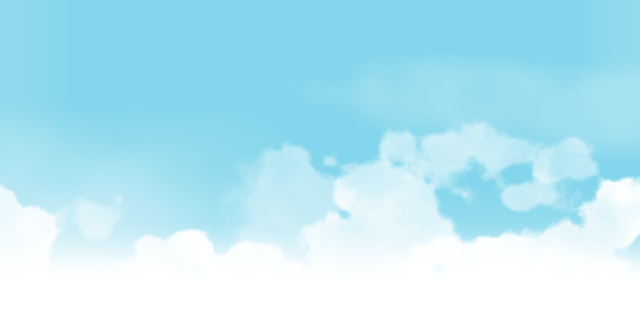
A WebGL 1 fragment shader for this texture:

```glsl
precision highp float;

uniform vec2 u_resolution;

const vec3 SKY = vec3(0.515, 0.838, 0.925);
const vec3 CLOUD = vec3(0.995, 1.0, 1.0);
const float EDGE_SCALE = 13.0;
const float EDGE_DEPTH = 0.11;
const float BODY_SCALE = 8.0;
const float BODY_CONTRAST = 0.7;
const float GROUND_FOG_LOW = 0.12;
const float GROUND_FOG_HIGH = 0.32;

float hash(vec2 cell) {
  return fract(sin(dot(cell, vec2(127.1, 311.7))) * 43758.5);
}

float noise(vec2 p) {
  vec2 i = floor(p);
  vec2 f = fract(p);
  f = f * f * (3.0 - 2.0 * f);
  return mix(mix(hash(i), hash(i + vec2(1.0, 0.0)), f.x),
             mix(hash(i + vec2(0.0, 1.0)), hash(i + vec2(1.0)), f.x), f.y);
}

float fbm(vec2 p) {
  float sum = 0.0;
  float gain = 0.52;
  for (int i = 0; i < 5; i++) {
    sum += gain * noise(p);
    p = mat2(1.6, 1.2, -1.2, 1.6) * p + 7.3;
    gain *= 0.5;
  }
  return sum;
}

// Approximate depth inside an ellipse, negative outside.
float puff(vec2 p, float x, float y, float rx, float ry) {
  vec2 r = vec2(rx, ry);
  return (1.0 - length((p - vec2(x, y)) / r)) * min(rx, ry);
}

float cover(float depth, float softness) {
  return smoothstep(-softness, softness, depth);
}

// Lets a translucent layer cover what remains of the sky.
void addLayer(inout float clear, float alpha) {
  clear *= 1.0 - clamp(alpha, 0.0, 1.0);
}

void main() {
  vec2 p = gl_FragCoord.xy / u_resolution * vec2(2.0, 1.0);
  float rough = (fbm(p * EDGE_SCALE) - 0.5) * EDGE_DEPTH;
  float broad = fbm(p * vec2(3.0, 5.0) + 11.0) - 0.5;
  float body = 1.0 + BODY_CONTRAST * (fbm(p * BODY_SCALE + 4.0) - 0.5);
  float clear = 1.0;

  // Side glows and the broad haze on the left
  addLayer(clear, 0.10 * (1.0 - smoothstep(0.0, 0.28, p.x)));
  addLayer(clear, 0.12 * smoothstep(1.75, 2.0, p.x) * smoothstep(0.5, 0.65, p.y));
  float leftHaze = 1.0 - smoothstep(0.25, 1.05, p.x);
  addLayer(clear, 0.46 * leftHaze * (1.0 - smoothstep(0.30, 0.70, p.y + broad * 0.16)));
  addLayer(clear, 0.16 * (1.0 - smoothstep(0.25, 0.46, p.y)));

  // High veil on the right
  float veil = puff(p, 1.50, 0.70, 0.42, 0.10);
  veil = max(veil, puff(p, 1.88, 0.66, 0.38, 0.12));
  addLayer(clear, 0.20 * body * cover(veil + broad * 0.08 + rough * 0.5, 0.055));

  // Floating clouds
  float drift = puff(p, 1.24, 0.545, 0.065, 0.042);
  drift = max(drift, puff(p, 1.43, 0.530, 0.13, 0.065));
  drift = max(drift, puff(p, 1.40, 0.475, 0.11, 0.050));
  drift = max(drift, puff(p, 1.57, 0.515, 0.11, 0.042));
  float driftFade = 1.0 - 0.35 * smoothstep(1.45, 1.70, p.x);
  addLayer(clear, 0.60 * driftFade * body * cover(drift + rough, 0.020));

  float scraps = puff(p, 1.76, 0.490, 0.085, 0.050);
  scraps = max(scraps, puff(p, 1.79, 0.530, 0.055, 0.028));
  addLayer(clear, 0.45 * body * cover(scraps + rough * 1.2, 0.020));
  float islet = puff(p, 1.66, 0.385, 0.110, 0.048);
  addLayer(clear, 0.50 * body * cover(islet + rough, 0.020));
  float leftScrap = puff(p, 0.28, 0.320, 0.090, 0.055);
  addLayer(clear, 0.38 * body * cover(leftScrap + rough * 1.2, 0.022));

  // Central cumulus: faint left shoulder, bright right tower
  float shoulder = puff(p, 0.91, 0.400, 0.13, 0.125);
  shoulder = max(shoulder, puff(p, 1.00, 0.380, 0.08, 0.100));
  shoulder = max(shoulder, puff(p, 0.88, 0.310, 0.14, 0.150));
  shoulder = max(shoulder, puff(p, 1.02, 0.490, 0.04, 0.020));
  float shoulderSoft = mix(0.055, 0.014, smoothstep(0.76, 0.88, p.x));
  addLayer(clear, 0.42 * body * cover(shoulder + rough, shoulderSoft));

  float tower = puff(p, 1.14, 0.400, 0.10, 0.115);
  tower = max(tower, puff(p, 1.26, 0.340, 0.085, 0.130));
  tower = max(tower, puff(p, 1.17, 0.240, 0.24, 0.130));
  float towerBody = mix(0.82, 0.55, smoothstep(0.32, 0.52, p.y));
  addLayer(clear, towerBody * body * cover(tower + rough, 0.018));

  // Right cumulus and its descending slope
  float right = puff(p, 1.93, 0.375, 0.065, 0.070);
  right = max(right, puff(p, 1.91, 0.290, 0.11, 0.100));
  right = max(right, puff(p, 2.00, 0.335, 0.10, 0.090));
  right = max(right, puff(p, 1.75, 0.220, 0.20, 0.085));
  right = max(right, puff(p, 1.55, 0.175, 0.22, 0.080));
  addLayer(clear, 0.88 * body * cover(right + rough, 0.014));

  // Left cumulus and the low bank beside it
  float left = puff(p, 0.0, 0.310, 0.10, 0.095);
  left = max(left, puff(p, 0.085, 0.280, 0.075, 0.085));
  left = max(left, puff(p, 0.04, 0.200, 0.10, 0.100));
  addLayer(clear, 0.84 * body * cover(left + rough, 0.014));
  float bank = puff(p, 0.455, 0.225, 0.045, 0.036);
  bank = max(bank, puff(p, 0.58, 0.215, 0.10, 0.062));
  bank = max(bank, puff(p, 0.50, 0.160, 0.13, 0.060));
  bank = max(bank, puff(p, 0.75, 0.165, 0.16, 0.060));
  addLayer(clear, 0.82 * body * cover(bank + rough, 0.014));

  // White ground fog
  addLayer(clear, 1.0 - smoothstep(GROUND_FOG_LOW, GROUND_FOG_HIGH, p.y + broad * 0.03));

  gl_FragColor = vec4(mix(CLOUD, SKY, clear), 1.0);
}
```
